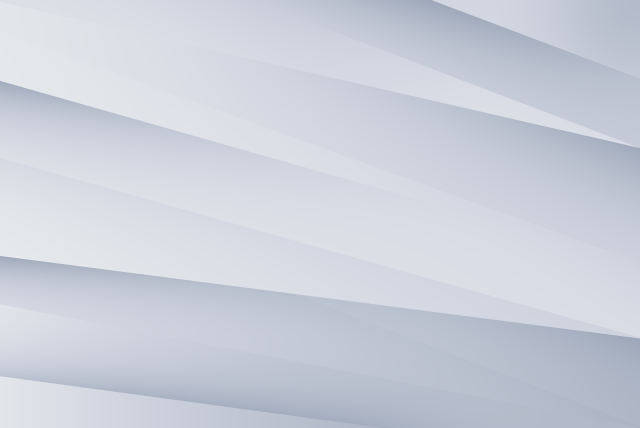
Reproduce this background procedurally as a Shadertoy shader.

```glsl
// Overlapping pale paper sheets cut by slanted straight edges.
// Each sheet has a tone that runs from a shadow at its upper edge to a lighter
// body; sheets are laid from top to bottom, then tone is mapped to cool greys.

const vec3 SLATE = vec3(0.608, 0.650, 0.720);
const vec3 MIST  = vec3(0.828, 0.843, 0.885);
const vec3 PEARL = vec3(0.902, 0.914, 0.922);

// Smooth curve through values at the left, middle and right of the canvas
float across(vec3 k, float x) {
    return dot(k, vec3(2.0 * (x - 0.5) * (x - 1.0),
                       4.0 * x * (1.0 - x),
                       2.0 * x * (x - 0.5)));
}

// Distance below a line given by its heights at the left and right borders
float below(vec2 p, vec2 line) {
    return p.y - mix(line.x, line.y, p.x);
}

// Antialiased coverage of the side where depth is positive
float cover(float depth) {
    return clamp(depth * iResolution.y + 0.5, 0.0, 1.0);
}

// Tone that fades from the edge shadow into the body of a sheet
float sheetTone(float x, float depth, vec3 shadow, vec3 body, float falloff) {
    float fade = exp(-max(depth, 0.0) / falloff);
    return mix(across(body, x), across(shadow, x), fade);
}

// Lay a sheet below a line over the tone painted so far
float lay(float tone, vec2 p, vec2 line, vec3 shadow, vec3 body, float falloff) {
    float depth = below(p, line);
    return mix(tone, sheetTone(p.x, depth, shadow, body, falloff), cover(depth));
}

vec3 toneColor(float t) {
    vec3 dark = mix(SLATE, MIST, t / 0.75);
    vec3 light = mix(MIST, PEARL, clamp((t - 0.75) / 0.25, 0.0, 1.0));
    return t < 0.75 ? dark : light;
}

void mainImage(out vec4 fragColor, in vec2 fragCoord) {
    // Unit canvas with y running downward
    vec2 p = fragCoord / iResolution.xy;
    p.y = 1.0 - p.y;

    // Lines shared by more than one part
    vec2 cornerLine = vec2(-0.380, 0.184);
    vec2 foldLine = vec2(0.598, 0.791);
    vec2 baseLine = vec2(0.879, 1.081);

    // Corner sheet, darkest at the upper right
    float cornerDist = length((vec2(1.0, 0.0) - p) * vec2(1.5, 1.0));
    float tone = mix(0.33, 0.73, smoothstep(0.0, 0.35, cornerDist));

    // Top sheet in the shadow of the corner
    tone = lay(tone, p, cornerLine, vec3(0.0, -0.10, 0.40), vec3(0.90, 0.85, 0.60), 0.12);

    // Faint pale wedge that gains strength to the right
    float wedge = below(p, vec2(-0.223, 0.346));
    float wedgeTone = sheetTone(p.x, wedge, vec3(0.82), vec3(0.90), 0.10);
    tone = mix(tone, wedgeTone, cover(wedge) * smoothstep(0.40, 0.80, p.x));

    // Upper and middle sheets
    tone = lay(tone, p, vec2(0.004, 0.346), vec3(0.95, 0.64, 0.05), vec3(0.96, 0.83, 0.80), 0.16);
    tone = lay(tone, p, vec2(0.074, 0.613), vec3(0.97, 0.82, 0.70), vec3(1.00, 0.88, 0.75), 0.10);
    tone = lay(tone, p, vec2(0.189, 0.613), vec3(0.08, 0.72, 0.67), vec3(0.98, 0.88, 0.84), 0.09);
    tone = lay(tone, p, vec2(0.369, 0.789), vec3(0.77, 0.76, 0.66), vec3(1.05, 0.87, 0.70), 0.12);

    // Lower fold with a slight crease across its right half
    tone = lay(tone, p, foldLine, vec3(0.05, 0.42, 0.0), vec3(0.98, 0.62, 0.28), 0.07);
    float crease = below(p, vec2(0.422, 0.996));
    float creaseMask = cover(crease) * cover(below(p, foldLine));
    tone -= 0.05 * creaseMask * exp(-max(crease, 0.0) / 0.10);

    // Lowest fold, darkened toward the base sheet beneath it
    tone = lay(tone, p, vec2(0.711, 1.0), vec3(0.96, 0.51, 0.28), vec3(1.00, 0.52, 0.28), 0.08);
    float base = below(p, baseLine);
    float contact = exp(-max(-base, 0.0) / 0.065);
    float contactMask = contact * cover(below(p, foldLine)) * (1.0 - smoothstep(0.55, 0.95, p.x));
    tone = mix(tone, across(vec3(0.45, 0.10, 0.50), p.x), contactMask);

    // Base sheet, pale at the left and grey to the right
    tone = mix(tone, across(vec3(0.95, 0.35, -0.20), p.x), cover(base));

    fragColor = vec4(toneColor(tone), 1.0);
}
```
